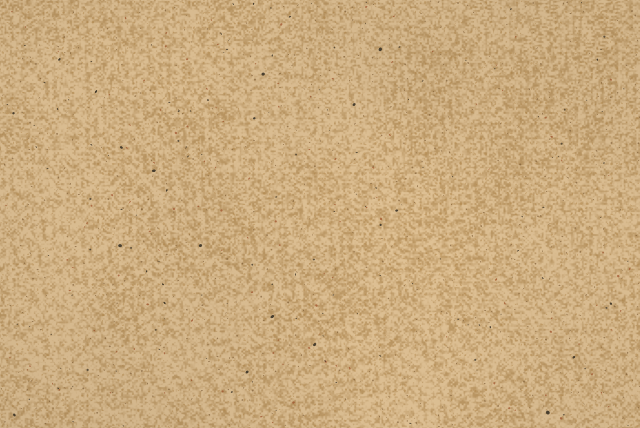
Reproduce this texture procedurally as a Shadertoy shader.

```glsl
const vec3 PALE_SAND = vec3(0.85, 0.735, 0.565);
const vec3 OCHRE = vec3(0.715, 0.575, 0.375);
const vec3 DEEP_OCHRE = vec3(0.68, 0.51, 0.27);
const vec3 BROWN = vec3(0.48, 0.35, 0.20);
const vec3 RUST = vec3(0.62, 0.31, 0.16);
const vec3 CHARCOAL = vec3(0.23, 0.20, 0.15);

float hash(vec2 p) {
    return fract(sin(dot(p, vec2(127.1, 311.7))) * 43758.5453);
}

vec2 hash2(vec2 p) {
    return vec2(hash(p), hash(p + 41.7));
}

float noise(vec2 p) {
    vec2 cell = floor(p);
    vec2 f = fract(p);
    f = f * f * (3.0 - 2.0 * f);
    float low = mix(hash(cell), hash(cell + vec2(1, 0)), f.x);
    float high = mix(hash(cell + vec2(0, 1)), hash(cell + vec2(1, 1)), f.x);
    return mix(low, high, f.y);
}

float fbm(vec2 p) {
    float sum = 0.0;
    float amplitude = 0.5;
    for (int i = 0; i < 4; i++) {
        sum += amplitude * noise(p);
        p = mat2(0.8, 0.6, -0.6, 0.8) * p * 2.0 + 17.3;
        amplitude *= 0.5;
    }
    return sum / 0.9375;
}

// Coverage of randomly turned oval flecks, at most one per grid cell.
float flecks(vec2 p, float cells, float density, float radius, float seed) {
    vec2 grid = p * cells + seed;
    vec2 id = floor(grid);
    float present = step(hash(id + seed), density);

    float size = radius * mix(0.55, 1.25, hash(id + seed + 5.3));
    float margin = min(1.5 * size * cells, 0.45);
    vec2 center = mix(vec2(margin), vec2(1.0 - margin), hash2(id + seed + 9.1));
    vec2 offset = (fract(grid) - center) / cells;

    float angle = 6.2832 * hash(id + seed + 13.9);
    float c = cos(angle);
    float s = sin(angle);
    offset = mat2(c, -s, s, c) * offset;
    offset.y *= mix(1.0, 1.9, hash(id + seed + 21.4));

    float softness = 0.7 / iResolution.y;
    float edge = length(offset) - size;
    return present * (1.0 - smoothstep(-softness, softness, edge));
}

void mainImage(out vec4 fragColor, in vec2 fragCoord) {
    vec2 p = fragCoord / iResolution.y;
    vec2 centered = fragCoord / iResolution.xy - 0.5;

    // Fine sandy grain, gathered into loose patches
    float patches = fbm(p * 7.0 + 3.0) - 0.5;
    float grain = 0.62 * noise(p * 235.0) + 0.38 * noise(p * 118.0 + 60.0);
    vec3 color = mix(PALE_SAND, OCHRE, smoothstep(0.25, 0.95, grain + 0.22 * patches));

    // Scattered mineral flecks, from faint to dark
    float cluster = clamp(0.3 + 0.6 * patches, 0.05, 0.6);
    color = mix(color, DEEP_OCHRE, 0.45 * flecks(p, 85.0, cluster, 0.0027, 11.0));
    color = mix(color, BROWN, 0.65 * flecks(p, 50.0, 0.17, 0.0018, 23.0));
    color = mix(color, RUST, 0.70 * flecks(p, 30.0, 0.06, 0.0025, 37.0));
    color = mix(color, CHARCOAL, 0.75 * flecks(p, 40.0, 0.06, 0.0020, 53.0));
    color = mix(color, CHARCOAL, 0.90 * flecks(p, 16.0, 0.11, 0.0038, 71.0));

    // Broad uneven light, dimmer toward the borders
    float light = 1.015 + 0.07 * (fbm(p * 2.2 + 8.0) - 0.5);
    light -= 0.09 * dot(centered, centered);
    fragColor = vec4(color * light, 1.0);
}
```
